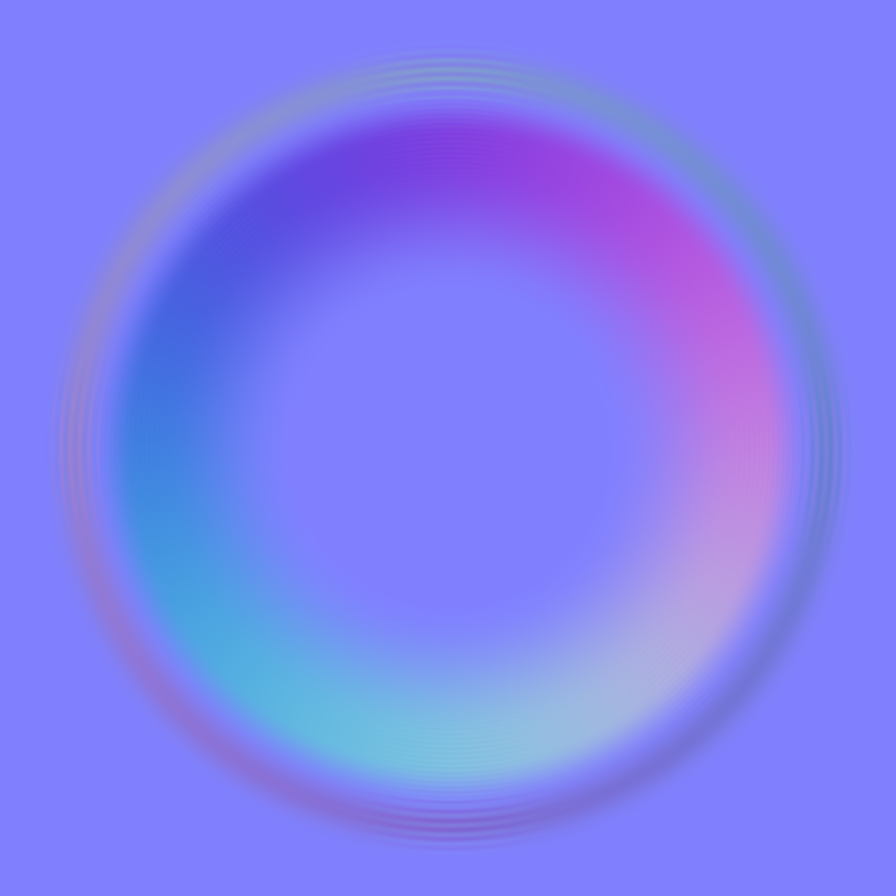
Reproduce this texture map procedurally as a WebGL 1 fragment shader.

```glsl
precision highp float;
uniform vec2 u_resolution;

#define CENTER vec2(0.503, 0.498)
#define SLOPE 0.25
#define RIM_SLOPE 0.07
#define RIM_RADIUS 0.42
#define BODY_SHADE 0.12
#define RIM_SHADE 0.16
#define COARSE_FREQ 96.0
#define FINE_FREQ 185.0
#define COARSE_AMP 0.045
#define FINE_AMP 0.012

const float TAU = 6.2831853;

float bell(float x, float width) {
  float t = x / width;
  return exp(-t * t);
}

// Broad inner slope of the ring, falling off sharply near its rim
float ringBody(float r) {
  return smoothstep(0.17, 0.33, r) * (1.0 - smoothstep(0.35, 0.402, r));
}

// Thin interference lines, strongest along the axes and diagonals
float ripples(vec2 p, float r) {
  vec2 a = abs(p);
  float nearAxis = bell(min(a.x, a.y), 0.075);
  float nearDiagonal = bell(a.x - a.y, 0.05);
  float outerBand = smoothstep(0.375, 0.41, r) * (1.0 - smoothstep(0.43, 0.46, r));
  float innerBand = smoothstep(0.28, 0.34, r) * (1.0 - smoothstep(0.39, 0.42, r));
  float coarse = COARSE_AMP * outerBand * nearAxis * sin(TAU * COARSE_FREQ * r);
  float fine = FINE_AMP * innerBand * (nearAxis + 0.7 * nearDiagonal)
             * sin(TAU * FINE_FREQ * r);
  return coarse + fine;
}

void main() {
  vec2 p = gl_FragCoord.xy / u_resolution - CENTER;
  float r = length(p);
  vec2 outward = p / max(r, 0.0001);

  // Signed radial tilt: outward on the body, reversed on the rim
  float body = ringBody(r);
  float lines = ripples(p, r);
  float tilt = SLOPE * body - RIM_SLOPE * bell(r - RIM_RADIUS, 0.018) + lines;

  // Height component dips where the surface is steep
  float height = 1.0 - BODY_SHADE * body
               - RIM_SHADE * bell(r - RIM_RADIUS, 0.021) + 0.5 * lines;

  // Encode the tilt with green pointing downward
  vec2 slope = 0.502 + tilt * vec2(outward.x, -outward.y);
  gl_FragColor = vec4(clamp(vec3(slope, height), 0.0, 1.0), 1.0);
}
```
